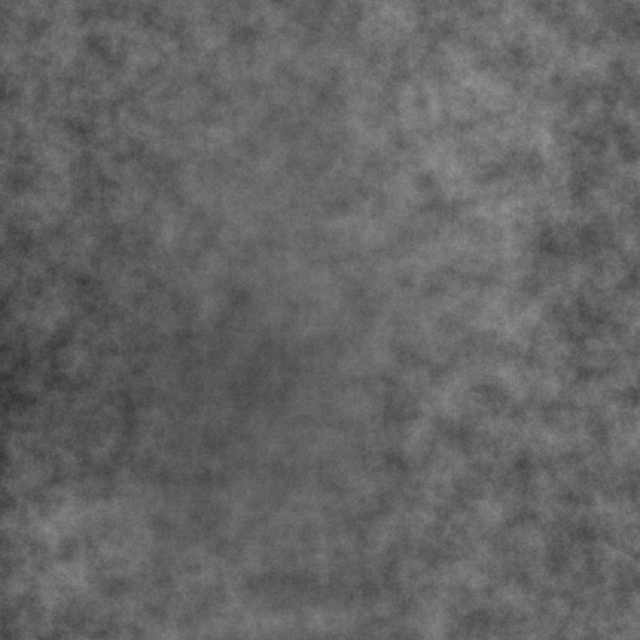
A three.js fragment shader for this texture:

```glsl
// Worn grey plaster: broad soft light and shade, cloudy mottling and fine grain.
// Gaussian pools set the large tones; octaves of gradient noise add the blotches,
// which are strong near the sides and faint through the middle.

varying vec2 vUv;

vec2 hashGradient(vec2 cell) {
  vec3 h = fract(cell.xyx * vec3(0.1031, 0.1030, 0.0973));
  h += dot(h, h.yzx + 33.33);
  float angle = 6.2832 * fract((h.x + h.y) * h.z);
  return vec2(cos(angle), sin(angle));
}

// Gradient noise, roughly -0.7 to 0.7
float gradientNoise(vec2 p) {
  vec2 i = floor(p);
  vec2 f = p - i;
  vec2 w = f * f * f * (f * (f * 6.0 - 15.0) + 10.0);
  float a = dot(hashGradient(i), f);
  float b = dot(hashGradient(i + vec2(1.0, 0.0)), f - vec2(1.0, 0.0));
  float c = dot(hashGradient(i + vec2(0.0, 1.0)), f - vec2(0.0, 1.0));
  float d = dot(hashGradient(i + 1.0), f - 1.0);
  return mix(mix(a, b, w.x), mix(c, d, w.x), w.y);
}

// Sum of rotated octaves
float cloud(vec2 p) {
  float sum = 0.0;
  float amplitude = 1.0;
  for (int octave = 0; octave < 5; octave++) {
    sum += amplitude * gradientNoise(p);
    p = mat2(1.6, 1.2, -1.2, 1.6) * p + 17.3;
    amplitude *= 0.72;
  }
  return sum;
}

// Soft elliptical pool of light
float pool(vec2 p, vec2 center, vec2 radius) {
  vec2 d = (p - center) / radius;
  return exp(-dot(d, d));
}

void main() {
  vec2 p = vUv;
  vec2 drift = vec2(gradientNoise(p * 4.0 + 3.7), gradientNoise(p * 4.0 + 41.2));
  vec2 q = p + 0.09 * drift;

  // Broad light and shade
  float tone = 0.397;
  tone += 0.075 * pool(q, vec2(0.70, 0.71), vec2(0.17, 0.30));
  tone -= 0.075 * pool(q, vec2(0.20, 0.41), vec2(0.25, 0.20));
  tone += 0.060 * pool(q, vec2(0.13, 0.14), vec2(0.13, 0.05));
  tone -= 0.100 * exp(-p.x / 0.06) * (0.35 + 0.65 * pool(p, vec2(0.0, 0.38), vec2(1.0, 0.28)));
  tone += 0.045 * cloud(p * 4.0 + 8.1);

  // Cloudy mottling, calmer through the middle
  float calm = pool(q, vec2(0.43, 0.42), vec2(0.24, 0.55));
  tone += mix(0.105, 0.050, calm) * cloud(p * 17.0 + 60.0);

  // Faint woven streaks and fine grain
  tone += 0.012 * gradientNoise(p * vec2(9.0, 70.0) + 5.0);
  tone += 0.012 * gradientNoise(p * vec2(80.0, 10.0) + 90.0);
  tone += 0.035 * gradientNoise(p * 210.0);

  // Neutral grey with a trace of green low in the middle
  float greenTint = 0.008 * pool(q, vec2(0.65, 0.30), vec2(0.22, 0.20));
  vec3 color = vec3(tone) - greenTint * vec3(1.0, 0.0, 1.0);
  gl_FragColor = vec4(clamp(color, 0.0, 1.0), 1.0);
}
```
